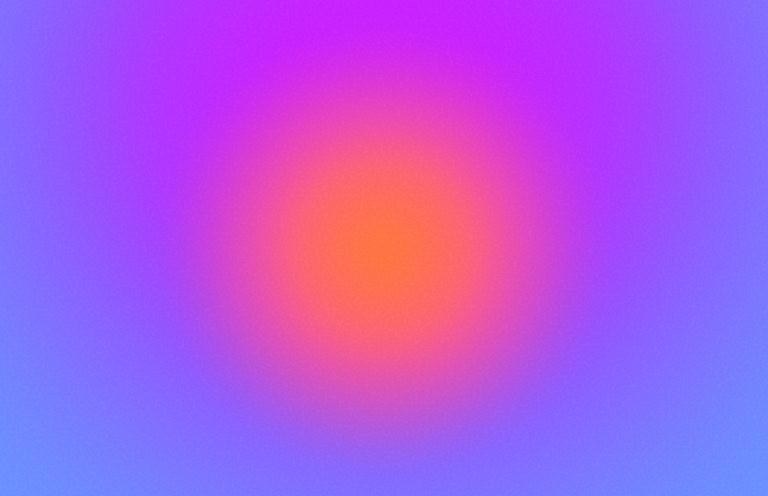
Give the GLSL for this background, as a WebGL 2 fragment shader.

```glsl
#version 300 es
precision highp float;
// A soft orange glow over a violet halo that fades to blue, with faint grain.

uniform vec2 u_resolution;
out vec4 outColor;

const vec3 ORANGE  = vec3(1.00, 0.46, 0.27);
const vec3 PINK    = vec3(0.98, 0.35, 0.59);
const vec3 MAGENTA = vec3(0.79, 0.14, 1.00);
const vec3 VIOLET  = vec3(0.61, 0.29, 1.00);
const vec3 BLUE    = vec3(0.42, 0.57, 1.00);

vec2 hash2(vec2 cell) {
    vec3 q = fract(cell.xyx * vec3(0.1031, 0.1030, 0.0973));
    q += dot(q, q.yzx + 33.33);
    return fract((q.xx + q.yz) * q.zy);
}

// Distance to the nearest scattered point.
float cellular(vec2 p) {
    vec2 cell = floor(p);
    float nearest = 2.0;
    for (int y = -1; y <= 1; y++) {
        for (int x = -1; x <= 1; x++) {
            vec2 neighbour = cell + vec2(x, y);
            nearest = min(nearest, distance(p, neighbour + hash2(neighbour)));
        }
    }
    return nearest;
}

// Wide backdrop: magenta to violet to blue.
vec3 halo(vec2 p, vec2 center) {
    float d = distance(p, center);
    vec3 color = mix(MAGENTA, VIOLET, smoothstep(0.15, 0.75, d));
    return mix(color, BLUE, smoothstep(0.42, 1.15, d));
}

// Orange core with a pink rim that dissolves into the base.
vec3 addGlow(vec3 base, vec2 p, vec2 center, float inner, float outer) {
    float d = distance(p, center);
    vec3 glow = mix(ORANGE, PINK, smoothstep(0.0, 0.3, d));
    return mix(glow, base, smoothstep(inner, outer, d));
}

void main() {
    // Height spans 0 to 1; x is zero on the vertical axis.
    vec2 p = (gl_FragCoord.xy - vec2(0.5 * u_resolution.x, 0.0)) / u_resolution.y;

    vec3 color = halo(p, vec2(0.0, 0.80));
    color = addGlow(color, p, vec2(0.0, 0.495), 0.15, 0.48);

    // Fine grain
    color += 0.025 * (cellular(p * 170.0) - 0.5);

    outColor = vec4(clamp(color, 0.0, 1.0), 1.0);
}
```
